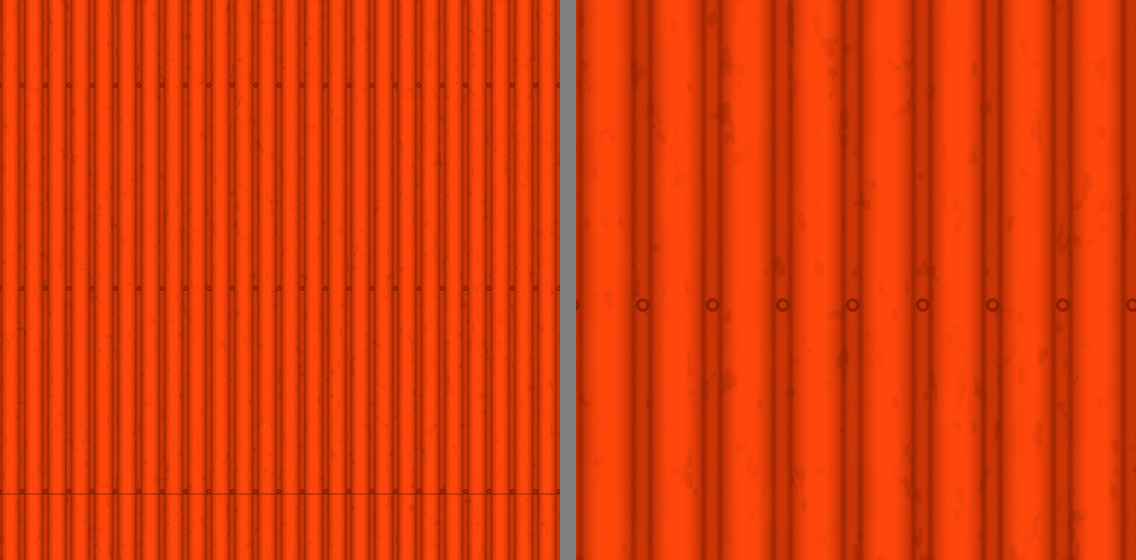
Left, the full canvas; right, a detail of the centre.
Give the GLSL for this texture, as a WebGL 2 fragment shader.

```glsl
#version 300 es
precision highp float;
// Painted corrugated metal: vertical ridges separated by narrow valleys,
// with rows of ring-shaped screws, one horizontal sheet seam and faint wear.
// The ridge profile is a mirrored 1D curve; the wear is thresholded value noise.

#define RIBS 24.0            // ridges across the canvas
#define SCREW_PHASE 0.953    // screw position within a rib
#define SCREW_ROW 0.1224     // height of the lowest screw row
#define ROW_GAP 0.3627       // distance between screw rows
#define SCREW_RADIUS 0.0031
#define SEAM_HEIGHT 0.1178
#define CREASE_OFFSET 0.12   // crease distance from valley centre, in ribs
#define CREASE_WIDTH 0.045
#define VALLEY_LIGHT 0.47
#define WEAR 0.17

uniform vec2 u_resolution;
out vec4 fragColor;

const vec3 SHADE = vec3(0.62, 0.145, 0.005);
const vec3 PAINT = vec3(1.00, 0.275, 0.045);
const vec3 GRIME = vec3(0.48, 0.10, 0.0);

float hash(vec2 p) {
    vec3 q = fract(vec3(p.xyx) * 0.1031);
    q += dot(q, q.yzx + 33.33);
    return fract((q.x + q.y) * q.z);
}

float noise(vec2 p) {
    vec2 i = floor(p), f = fract(p);
    f = f * f * (3.0 - 2.0 * f);
    vec2 e = vec2(0.0, 1.0);
    return mix(mix(hash(i), hash(i + e.yx), f.x),
               mix(hash(i + e.xy), hash(i + e.yy), f.x), f.y);
}

float fbm(vec2 p) {
    float sum = 0.0, amp = 0.5;
    for (int i = 0; i < 3; i++) {
        sum += amp * noise(p);
        p = p * 2.03 + 17.0;
        amp *= 0.5;
    }
    return sum / 0.875;
}

// Brightness across one rib; d is the distance from the valley centre
float ribLight(float d) {
    float base = mix(VALLEY_LIGHT, 1.0, smoothstep(0.13, 0.41, d));
    float k = (d - CREASE_OFFSET) / CREASE_WIDTH;
    return base - 0.42 * exp(-k * k);
}

// Signed distance to the nearest copy of a point repeated every unit
float centred(float t) {
    return fract(t + 0.5) - 0.5;
}

void main() {
    vec2 uv = gl_FragCoord.xy / u_resolution;
    float px = 1.0 / u_resolution.y;

    // Corrugation, with slight differences between ribs
    float across = centred(uv.x * RIBS - SCREW_PHASE);
    float rib = floor(uv.x * RIBS - SCREW_PHASE + 0.5);
    float valley = abs(across + 0.01);
    float light = ribLight(valley) + 0.03 * (hash(vec2(rib, 7.0)) - 0.5)
                * (1.0 - smoothstep(0.1, 0.3, valley));

    // Soft vertical mottling and small darker specks, denser on the flanks
    float mottle = fbm(uv * vec2(70.0, 35.0));
    float specks = smoothstep(0.66, 0.82, fbm(uv * vec2(130.0, 75.0) + 40.0));
    float flank = 1.0 - smoothstep(0.28, 0.48, valley);
    light += WEAR * (0.4 * (mottle - 0.5) - specks * mix(0.7, 1.2, flank));
    vec3 color = mix(SHADE, PAINT, clamp(light, 0.0, 1.0));

    // Sheet seam
    float seam = 1.0 - smoothstep(0.0004, 0.0004 + 1.2 * px, abs(uv.y - SEAM_HEIGHT));
    color = mix(color, GRIME, 0.45 * seam);

    // Screws: dark ring around a lighter head
    vec2 toScrew = vec2(across / RIBS, centred((uv.y - SCREW_ROW) / ROW_GAP) * ROW_GAP);
    float r = length(toScrew);
    float head = 1.0 - smoothstep(SCREW_RADIUS - px, SCREW_RADIUS + px, r);
    float ring = 1.0 - smoothstep(0.0005, 0.0007 + 1.2 * px, abs(r - SCREW_RADIUS));
    color = mix(color, mix(SHADE, PAINT, 0.4), 0.7 * head);
    color = mix(color, GRIME, 0.75 * ring);

    fragColor = vec4(color, 1.0);
}
```
